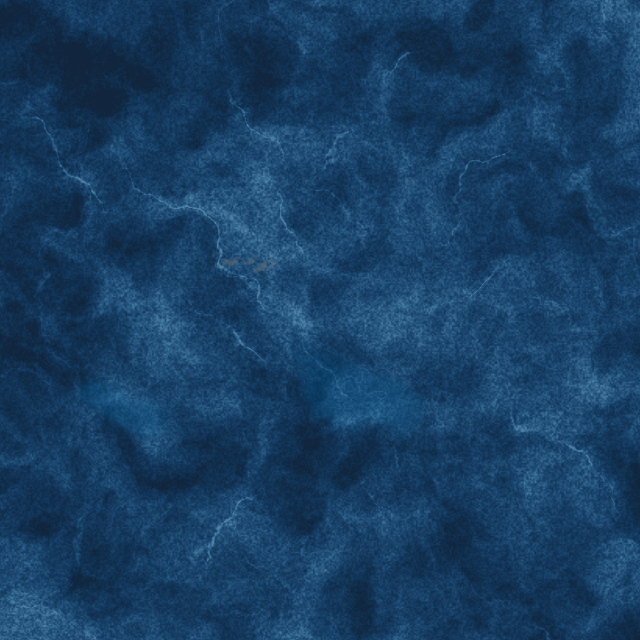
Write a three.js fragment shader that draws this texture.

```glsl
// Deep blue marble: warped cloud noise, ridged webbing and fine grain are summed
// into one tone, which a blue ramp colours. Jagged pale veins are bent line
// segments scattered by a loop; two teal stains and tan flecks tint the top.

varying vec2 vUv;

float hash(vec2 p) {
  vec3 q = fract(p.xyx * 0.1031);
  q += dot(q, q.yzx + 33.33);
  return fract((q.x + q.y) * q.z);
}

float noise(vec2 p) {
  vec2 cell = floor(p), f = fract(p);
  f = f * f * (3.0 - 2.0 * f);
  float low = mix(hash(cell), hash(cell + vec2(1, 0)), f.x);
  float high = mix(hash(cell + vec2(0, 1)), hash(cell + vec2(1, 1)), f.x);
  return mix(low, high, f.y);
}

// Turn and double the scale between octaves to hide the lattice
vec2 nextOctave(vec2 p) {
  return mat2(1.6, 1.2, -1.2, 1.6) * p + 17.3;
}

// Layered noise centred on zero
float fbm(vec2 p, float gain) {
  float sum = 0.0, amp = 1.0;
  for (int i = 0; i < 6; i++) {
    sum += amp * (noise(p) - 0.5);
    p = nextOctave(p);
    amp *= gain;
  }
  return sum;
}

// Bright filaments where each octave crosses its middle value
float webbing(vec2 p) {
  float sum = 0.0, amp = 0.5;
  for (int i = 0; i < 4; i++) {
    float ridge = 1.0 - abs(2.0 * noise(p) - 1.0);
    sum += amp * ridge * ridge * ridge;
    p = nextOctave(p);
    amp *= 0.6;
  }
  return sum;
}

// Sharp core (x) and soft halo (y) of all scattered veins
vec2 veins(vec2 p, vec2 bent) {
  vec2 light = vec2(0.0);
  for (int i = 0; i < 17; i++) {
    float id = float(i);
    vec2 centre = fract(vec2(0.31, 0.62) + id * vec2(0.7549, 0.5698));
    float side = mod(id, 3.0) < 1.5 ? -1.0 : 1.0;
    float angle = side * mix(0.5, 1.05, hash(vec2(id, 4.0)));
    float reach = mix(0.10, 0.24, hash(vec2(id, 9.0)));
    vec2 dir = vec2(cos(angle), sin(angle));
    vec2 d = bent - centre;
    float along = dot(d, dir) / reach;
    float across = abs(dot(d, vec2(-dir.y, dir.x)));
    float taper = max(0.0, 1.0 - along * along);
    float patchy = smoothstep(0.25, 0.7, noise(p * 13.0 + id * 7.1));
    float core = 1.0 - smoothstep(0.0004, 0.0008 + 0.0026 * taper, across);
    float halo = exp(-across / 0.013);
    light = max(light, vec2(core * patchy, halo * (0.3 + 0.7 * patchy)) * sqrt(taper));
  }
  return light;
}

// Soft-edged ellipse, frayed by the bent coordinates
float stain(vec2 p, vec2 centre, vec2 radii, float tilt) {
  vec2 d = p - centre;
  d = vec2(d.x * cos(tilt) + d.y * sin(tilt), d.y * cos(tilt) - d.x * sin(tilt));
  return 1.0 - smoothstep(0.55, 1.1, length(d / radii));
}

void main() {
  vec2 p = vUv;
  vec2 warp = vec2(fbm(p * 6.0 + 3.7, 0.52), fbm(p * 6.0 + 41.2, 0.52));
  vec2 bent = p + 0.085 * warp;

  // Clouds, mottling and dark pits
  float cloud = fbm(bent * 3.2 + 8.0, 0.58);
  float tone = 2.1 * cloud + 0.9 * (0.36 - distance(p, vec2(0.42, 0.5)));
  tone += 1.5 * fbm(bent * 15.0 + 60.0, 0.65);
  tone -= 0.7 * (smoothstep(0.58, 0.85, noise(bent * 24.0 + 5.0)) - 0.13);

  // Webbing, hairline cracks and main veins
  tone += 1.9 * (webbing(bent * 9.0 + 21.0) - 0.37);
  float crack = abs(fbm(bent * 4.5 + 90.0, 0.5));
  float crackMask = smoothstep(0.5, 0.75, noise(p * 7.0 + 33.0));
  tone += 0.9 * crackMask * (1.0 - smoothstep(0.0, 0.022, crack));
  vec2 vein = veins(p, bent);
  float speckle = noise(p * 240.0 + 11.0);
  tone += 1.8 * vein.x + vein.y * (0.35 + 0.9 * speckle) - 0.12;

  // Grain, stronger on the lighter stone
  float grain = 1.5 * (noise(p * 410.0) - 0.5) + 0.9 * (speckle - 0.5);
  tone += grain * (1.0 + 0.25 * clamp(tone, -1.0, 1.5));
  tone = clamp(tone, -2.1, 3.2);

  // Blue ramp, paling towards the light end
  vec3 color = vec3(0.09, 0.25, 0.40) + tone * vec3(0.033, 0.06, 0.075);
  color += tone * tone * vec3(0.010, 0.006, 0.0);

  // Teal stains and tan flecks
  float teal = stain(bent, vec2(0.56, 0.38), vec2(0.15, 0.075), -0.65);
  teal = max(teal, stain(bent, vec2(0.21, 0.37), vec2(0.08, 0.05), -0.1));
  vec3 tealColor = vec3(0.08, 0.34, 0.52) + 0.035 * tone;
  color = mix(color, tealColor, 0.55 * teal);
  float fleck = stain(bent, vec2(0.37, 0.59), vec2(0.05, 0.025), 0.1);
  fleck *= smoothstep(0.45, 0.75, noise(bent * 90.0));
  color = mix(color, vec3(0.42, 0.45, 0.46), 0.5 * fleck);

  gl_FragColor = vec4(color, 1.0);
}
```
